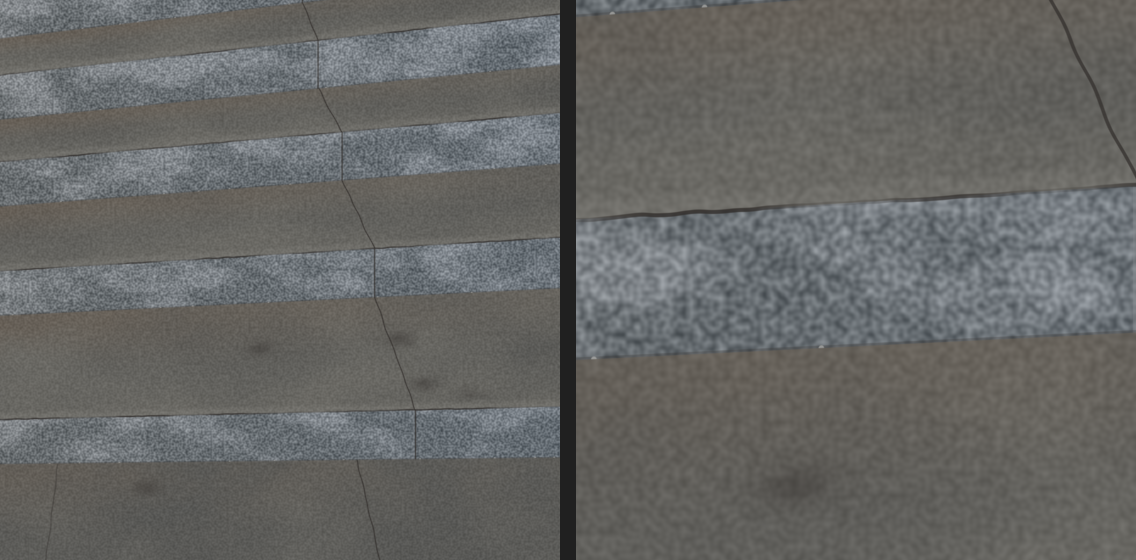
Left, the full canvas; right, a detail of the centre.
This texture is drawn by a WebGL 2 fragment shader. Its source:

```glsl
#version 300 es
precision highp float;
uniform vec2 u_resolution;
out vec4 outColor;

const int STEPS = 5;
const float FIRST_EDGE = 0.251;    // front edge of the lowest step, at left
const float RISER_HEIGHT = 0.08;
const float TILT = 0.14;           // how far the courses fan out to the right
const float TILT_OFFSET = 0.012;
const float CRACK_WIDTH = 0.0012;  // half widths
const float JOINT_WIDTH = 0.0011;
const float NOSING_DEPTH = 0.014;
const float RISER_GRAIN = 0.17;
const float TREAD_GRAIN = 0.055;
const int SMUDGES = 8;
const vec3 TREAD_GREY = vec3(0.415, 0.41, 0.39);
const vec3 TREAD_WARM = vec3(0.405, 0.375, 0.34);
const vec3 TREAD_DARK = vec3(0.345, 0.345, 0.335);
const vec3 NOSING = vec3(0.46, 0.455, 0.435);
const vec3 RISER_DARK = vec3(0.375, 0.395, 0.405);
const vec3 RISER_PALE = vec3(0.56, 0.575, 0.59);
const vec3 CRACK = vec3(0.20, 0.185, 0.175);
const vec3 DEBRIS = vec3(0.68, 0.68, 0.67);

vec2 hash2(vec2 p) {
  vec3 q = fract(p.xyx * vec3(0.1031, 0.1030, 0.0973));
  q += dot(q, q.yzx + 33.33);
  return fract((q.xx + q.yz) * q.zy);
}

float corner(vec2 cell, vec2 offset) {
  float angle = 6.2832 * hash2(cell).x;
  return dot(vec2(cos(angle), sin(angle)), offset);
}

float gradientNoise(vec2 p) {
  vec2 i = floor(p), f = fract(p), e = vec2(1.0, 0.0);
  vec2 w = f * f * f * (f * (f * 6.0 - 15.0) + 10.0);
  return mix(mix(corner(i, f), corner(i + e, f - e), w.x),
             mix(corner(i + e.yx, f - e.yx), corner(i + 1.0, f - 1.0), w.x), w.y);
}

float fbm(vec2 p) {
  float sum = 0.0, amp = 0.6;
  for (int k = 0; k < 5; k++) {
    sum += amp * gradientNoise(p);
    p = mat2(1.6, 1.2, -1.2, 1.6) * p + 17.3;
    amp *= 0.55;
  }
  return sum;
}

// Front edge of step i; spacing shrinks with distance
float frontEdge(float i) {
  return FIRST_EDGE + i * (0.265 - (i - 1.0) * (0.035 - 0.005 * (i - 2.0)));
}

// Horizontal place of the joint in riser i
float jointAt(float i) { return 0.742 - i * (0.073 - 0.0075 * (i - 1.0)); }

float above(float d, float px) { return smoothstep(-px, px, d); }

float line(float d, float halfWidth, float px) {
  return 1.0 - smoothstep(halfWidth - px, halfWidth + px, abs(d));
}

vec3 treadColor(vec2 p, float back, float toFront, float id) {
  float cloud = fbm(p * vec2(4.0, 7.0) + id * 5.7);
  float warm = smoothstep(0.35, 1.0, back + 0.4 * cloud) * (1.0 - 0.65 * p.x);
  vec3 col = mix(TREAD_GREY, TREAD_WARM, warm);
  float band = exp(-pow((back - 0.5) / 0.25, 2.0)) * 0.3;
  float dark = band + 0.25 * p.x + 0.9 * cloud + (id < 0.0 ? 0.45 : 0.0);
  col = mix(col, TREAD_DARK, clamp(dark, 0.0, 1.0));
  return mix(col, NOSING, 0.65 * (1.0 - smoothstep(0.3, 1.2, toFront / NOSING_DEPTH)));
}

vec3 riserColor(vec2 p, float height, float id) {
  float stain = fbm(p * vec2(8.0, 15.0) + id * 9.1);
  float pale = smoothstep(-0.2, 0.35, stain + 0.25 * (height - 0.5) + 0.03 * (id - 1.5));
  vec3 col = mix(RISER_DARK, RISER_PALE, 0.15 + 0.65 * pale);
  return col + vec3(-0.012, 0.0, 0.016) * p.x;
}

void main() {
  vec2 p = gl_FragCoord.xy / u_resolution;
  float px = 1.0 / min(u_resolution.x, u_resolution.y);
  float fan = 1.0 + TILT * p.x;
  float level = (p.y + TILT_OFFSET * p.x) / fan;  // straightens the courses
  float grain = gradientNoise(p * 230.0) + 0.6 * gradientNoise(p * 115.0 + 40.0);
  float wobble = 0.004 * gradientNoise(vec2(p.y * 28.0, 3.0));
  vec3 col = TREAD_DARK;

  for (int k = -1; k < STEPS; k++) {
    float id = float(k), edge = frontEdge(id);
    float base = edge - RISER_HEIGHT, next = frontEdge(id + 1.0) - RISER_HEIGHT;
    float overBase = (level - base) * fan, overEdge = (level - edge) * fan;
    if (overBase < -0.01 || level > next + 0.01) continue;
    float back = clamp((level - edge) / (next - edge), 0.0, 1.0);
    float onTread = above(overEdge, px);

    // Stone faces
    vec3 tread = treadColor(p, back, overEdge, id) + TREAD_GRAIN * grain;
    vec3 riser = riserColor(p, (level - base) / RISER_HEIGHT, id) + RISER_GRAIN * grain;
    vec3 face = mix(riser, tread, onTread);

    // Slab joints, with an extra one at ground level
    bool ground = k < 0;
    float slant = mix(ground ? 0.708 : jointAt(id), ground ? 0.638 : jointAt(id + 1.0), back);
    float joint = line(p.x - slant - wobble * onTread, JOINT_WIDTH, px);
    if (ground) joint = max(joint, 0.6 * line(p.x - mix(0.067, 0.104, back) - wobble, JOINT_WIDTH, px));
    float chip = line(p.x - slant + 0.003, JOINT_WIDTH, px) * (1.0 - onTread);
    face = mix(face, RISER_PALE, 0.4 * chip);
    face = mix(face, CRACK, 0.75 * joint);

    // Broken crack under the nosing
    float broken = smoothstep(-0.3, 0.35, gradientNoise(vec2(p.x * 11.0, id * 3.7 + 0.5)));
    float ragged = 0.0012 * gradientNoise(vec2(p.x * 60.0, id + 0.5));
    face = mix(face, CRACK, (0.2 + 0.65 * broken) * line(overEdge + ragged, CRACK_WIDTH, px));

    // Dirt line and pale crumbs at the foot of the riser
    face = mix(face, CRACK, 0.3 * line(overBase, 0.0015, px));
    vec2 seed = hash2(vec2(floor(p.x * 30.0), id + 20.0));
    vec2 crumb = vec2((fract(p.x * 30.0) - 0.2 - 0.6 * seed.y) / 30.0, overBase);
    face = mix(face, DEBRIS, 0.75 * step(0.75, seed.x) * line(length(crumb), 0.0016, px));
    col = mix(col, face, above(overBase, px));
  }

  // Dark smudges on the lower treads
  float treadArea = 1.0 - smoothstep(0.155, 0.17, level) * (1.0 - smoothstep(0.26, 0.28, level));
  for (int k = 0; k < SMUDGES; k++) {
    vec2 seed = hash2(vec2(float(k) * 7.3 + 2.0, 11.0));
    vec2 offset = (p - seed * vec2(1.0, 0.4)) / vec2(0.022, 0.012);
    float spot = exp(-dot(offset, offset) * (1.0 + 1.5 * fbm(p * 40.0)));
    col = mix(col, CRACK, 0.38 * spot * treadArea);
  }
  outColor = vec4(clamp(col, 0.0, 1.0), 1.0);
}
```
